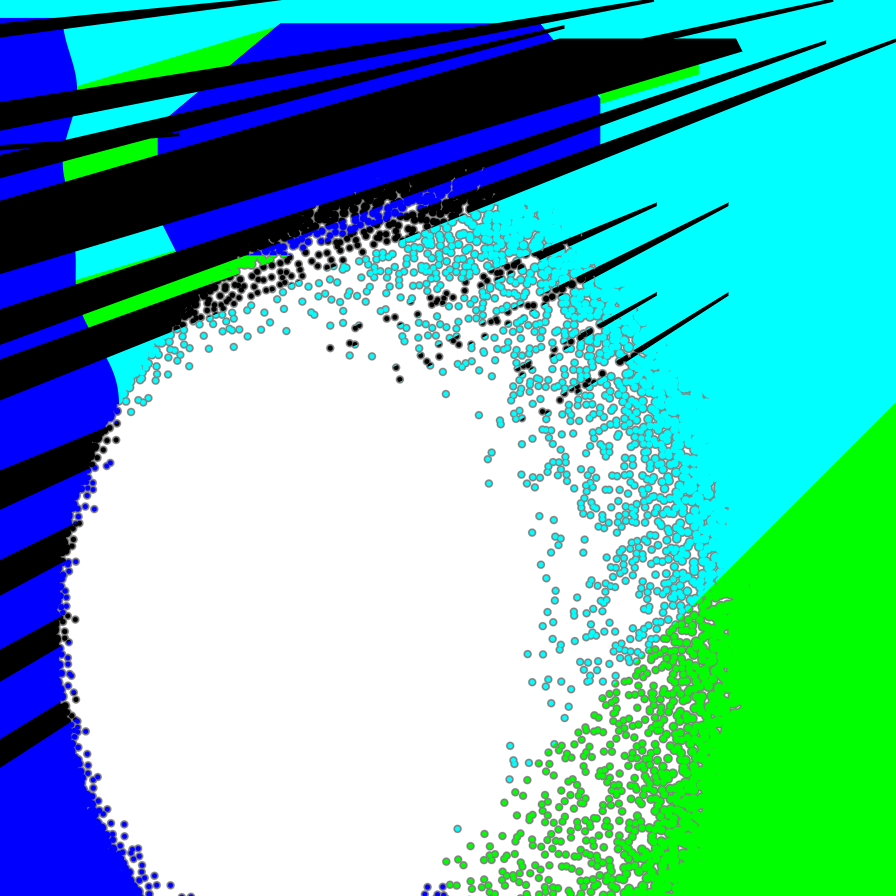
A WebGL 1 fragment shader for this background:

```glsl
precision highp float;
uniform vec2 u_resolution;

const vec3 CYAN = vec3(0.0, 1.0, 1.0);
const vec3 GREEN = vec3(0.0, 1.0, 0.0);
const vec3 BLUE = vec3(0.0, 0.0, 1.0);

float fill(float d) {
  return clamp(0.5 - d * min(u_resolution.x, u_resolution.y), 0.0, 1.0);
}

float band(float v, float low, float high) {
  return max(low - v, v - high);
}

vec2 hash2(vec2 cell) {
  vec3 q = fract(cell.xyx * vec3(0.1031, 0.103, 0.0973));
  q += dot(q, q.yzx + 33.33);
  return fract((q.xx + q.yz) * q.zy);
}

// Streak from the left border, tapering to its tip
float streak(vec2 p, float startY, vec2 tip, float halfWidth) {
  float t = p.x / tip.x;
  float d = abs(p.y - mix(startY, tip.y, t)) - mix(halfWidth, 0.002, t);
  return max(d, p.x - tip.x);
}

// Flat colour fields under the streaks
vec3 colourFields(vec2 p) {
  vec3 colour = mix(CYAN, GREEN, fill((1.449 - p.x - p.y) * 0.7));

  float slant = p.y + 0.3 * p.x;
  float patches = min(band(slant, 0.338, 0.41),
    min(band(slant, 0.195, 0.24), band(slant, 0.122, 0.15)));
  patches = max(patches, p.x - 0.32);
  float sliver = max(band(slant, 0.29, 0.317), band(p.x, 0.67, 0.78));
  colour = mix(colour, GREEN, fill(min(patches, sliver)));

  float leftEdge = 0.078 + 0.008 * sin(39.0 * (p.y - 0.06))
    + 0.3 * max(0.0, p.y - 0.28) + 0.4 * max(0.0, p.y - 0.45);
  float leftField = max(p.x - leftEdge, 0.02 - p.y);

  float innerLeft = 0.176 + 1.2 * max(0.0, 0.14 - p.y) + 0.5 * max(0.0, p.y - 0.24);
  float innerRight = 0.67 - 0.8 * max(0.0, 0.11 - p.y);
  float innerField = max(band(p.x, innerLeft, innerRight),
    band(p.y, 0.026, min(0.285, 0.43 - 0.378 * p.x)));
  return mix(colour, BLUE, fill(min(leftField, innerField)));
}

// Black fan rising to the right
float streaks(vec2 p) {
  float d = streak(p, 0.034, vec2(0.33, -0.004), 0.008);
  d = min(d, streak(p, 0.13, vec2(0.73, 0.0), 0.016));
  d = min(d, streak(p, 0.165, vec2(0.2, 0.15), 0.003));
  d = min(d, streak(p, 0.186, vec2(0.63, 0.03), 0.013));
  d = min(d, streak(p, 0.365, vec2(0.922, 0.047), 0.02));
  d = min(d, streak(p, 0.424, vec2(1.0, 0.045), 0.023));
  d = min(d, max(streak(p, 0.206, vec2(0.93, 0.0), 0.012), 0.6 - p.x));

  float broad = band(p.y, max(0.043, 0.224 - 0.29 * p.x), 0.306 - 0.3 * p.x);
  d = min(d, max(broad, p.x - 0.82 - 0.5 * (p.y - 0.04)));

  for (int i = 0; i < 4; i++) {
    float n = float(i);
    vec2 tip = vec2(0.733 + 0.08 * mod(n, 2.0), 0.228 + 0.1 * floor(n / 2.0));
    d = min(d, streak(p, 0.547 + 0.098 * n, tip, 0.022 - 0.002 * n));
  }
  return fill(d);
}

// Share of paint left around the white oval: crisp at left, loose at right
float paintCoverage(vec2 p) {
  vec2 q = (p - vec2(0.395, 0.703)) / vec2(0.322, 0.404);
  float softness = mix(0.06, 0.5, smoothstep(-0.95, 0.75, q.x));
  return smoothstep(1.0 - softness, 1.0 + softness, length(q));
}

// Signed distance to the nearest paint grain, in cells
float paintGrains(vec2 p) {
  vec2 g = p * 140.0;
  float d = 2.0;
  for (int y = -2; y <= 2; y++) {
    for (int x = -2; x <= 2; x++) {
      vec2 cell = floor(g) + vec2(float(x), float(y));
      vec2 centre = cell + 0.1 + 0.8 * hash2(cell);
      float coverage = paintCoverage(centre / 140.0);
      float radius = mix(0.52, 1.35, pow(coverage, 6.0));
      if (hash2(cell + 71.0).x < coverage) d = min(d, length(g - centre) - radius);
    }
  }
  return d;
}

void main() {
  vec2 p = gl_FragCoord.xy / u_resolution;
  p.y = 1.0 - p.y;

  vec3 paint = mix(colourFields(p), vec3(0.0), streaks(p));

  // Grey rim between white ground and paint
  float grain = paintGrains(p);
  vec3 colour = mix(vec3(1.0), vec3(0.5), smoothstep(0.25, 0.0, grain));
  colour = mix(colour, paint, smoothstep(0.0, -0.25, grain));
  gl_FragColor = vec4(colour, 1.0);
}
```
